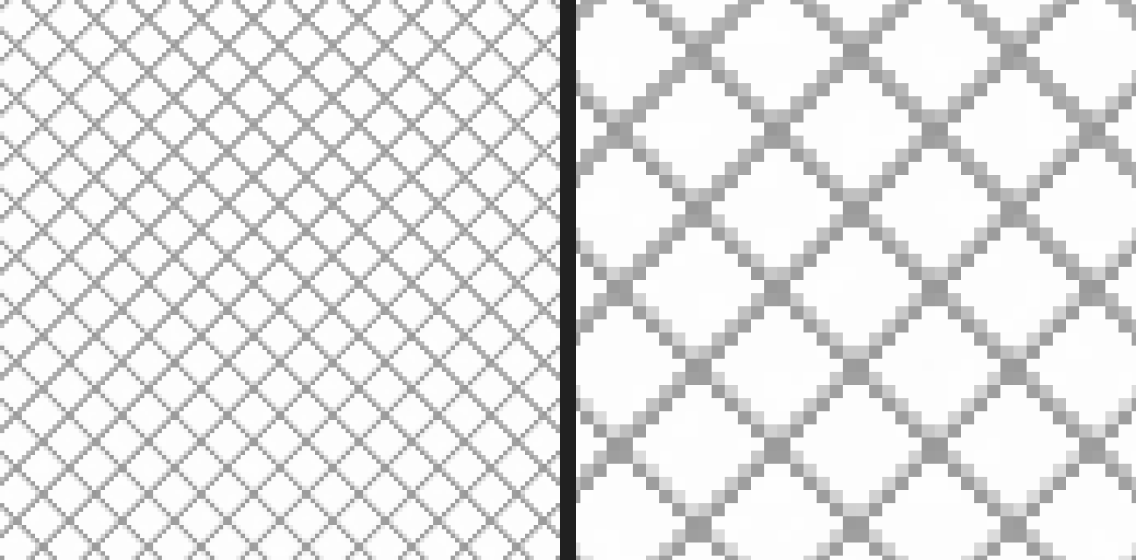
Left, the full canvas; right, a detail of the centre.
A Shadertoy shader for this pattern:

```glsl
// A diagonal lattice of thin grey lines on white, drawn as coarse square blocks.
// Two families of 45 degree lines are sampled once per block; the lattice period
// is not a whole number of blocks, so the stair steps vary from repeat to repeat.

const float BLOCKS      = 128.0;              // blocks across the canvas
const float REPEATS     = 10.615;             // diamonds across and down
const vec2  NODE        = vec2(0.5, 0.5418);  // one crossing, in canvas units
const float CORE_HALF   = 0.20;               // solid half width, in blocks
const float FADE_HALF   = 0.85;               // half width where the line ends
const float PAPER       = 0.993;
const float LINE        = 0.62;
const float NODE_DARKEN = 0.025;              // extra tone where lines cross
const float LINE_WEAR   = 0.03;               // uneven tone along the lines
const float PAPER_WEAR  = 0.006;
const float WEAR_SCALE  = 0.37;               // noise cells per block

vec2 hashGradient(vec2 cell) {
    vec2 h = vec2(dot(cell, vec2(127.1, 311.7)), dot(cell, vec2(269.5, 183.3)));
    return 2.0 * fract(sin(h) * 43758.5) - 1.0;
}

float gradientNoise(vec2 p) {
    vec2 i = floor(p), f = fract(p);
    vec2 u = f * f * (3.0 - 2.0 * f);
    vec2 e = vec2(0.0, 1.0);
    float low  = mix(dot(hashGradient(i), f),
                     dot(hashGradient(i + e.yx), f - e.yx), u.x);
    float high = mix(dot(hashGradient(i + e.xy), f - e.xy),
                     dot(hashGradient(i + e.yy), f - e.yy), u.x);
    return mix(low, high, u.y);
}

// Coverage of the two line families at a point, each from 0 to 1
vec2 latticeCoverage(vec2 p) {
    vec2 q = (p - NODE) * REPEATS;
    vec2 diagonals = vec2(q.x + q.y, q.x - q.y);
    vec2 d = abs(fract(diagonals + 0.5) - 0.5);
    d *= BLOCKS / (REPEATS * sqrt(2.0));
    return 1.0 - smoothstep(CORE_HALF, FADE_HALF, d);
}

// Flat grey of one block, sampled at its centre
float blockTone(vec2 block) {
    vec2 c = latticeCoverage((block + 0.5) / BLOCKS);
    float crossing = c.x * c.y;
    float ink = c.x + c.y - crossing;
    float wear = gradientNoise(block * WEAR_SCALE);
    float lineTone = LINE - NODE_DARKEN * crossing + LINE_WEAR * wear;
    return mix(PAPER + PAPER_WEAR * wear, lineTone, ink);
}

void mainImage(out vec4 fragColor, in vec2 fragCoord) {
    // Position among block centres, with seams softened over one pixel
    vec2 p = fragCoord / iResolution.y * BLOCKS - 0.5;
    float pixel = BLOCKS / iResolution.y;
    vec2 block = floor(p);
    vec2 blend = clamp((fract(p) - 0.5) / pixel + 0.5, 0.0, 1.0);

    vec2 e = vec2(0.0, 1.0);
    float low  = mix(blockTone(block), blockTone(block + e.yx), blend.x);
    float high = mix(blockTone(block + e.xy), blockTone(block + e.yy), blend.x);
    fragColor = vec4(vec3(mix(low, high, blend.y)), 1.0);
}
```
